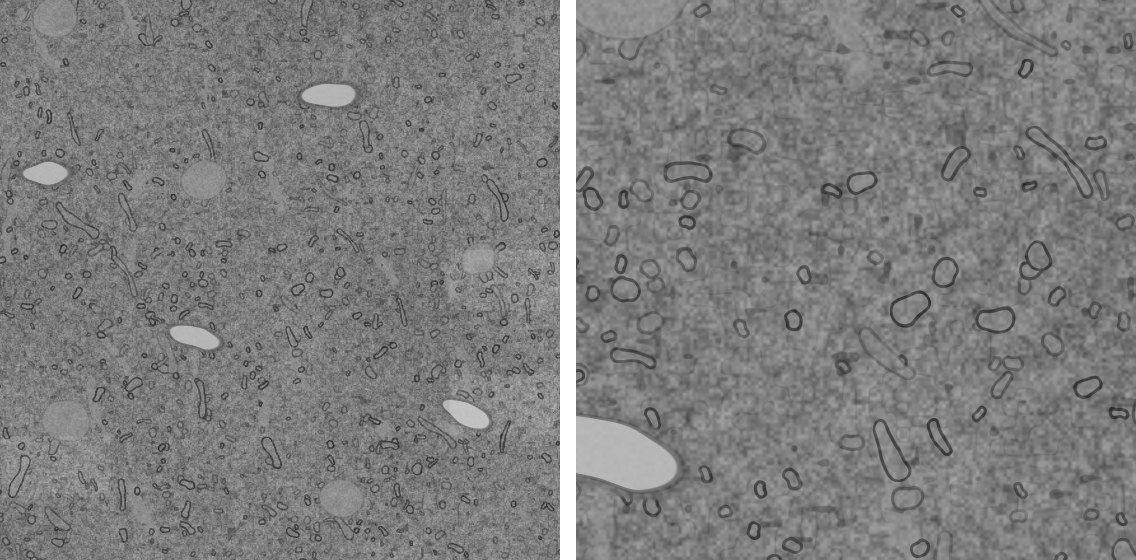
Left: the whole. Right: its middle third, enlarged.
Reproduce this texture procedurally as a WebGL 2 fragment shader.

```glsl
#version 300 es
precision highp float;

uniform vec2 u_resolution;
out vec4 fragColor;

float hash(vec2 cell, float seed) {
  uvec3 v = uvec3(ivec3(vec3(cell, seed) + 4096.0));
  uint h = v.x * 1597334673u ^ v.y * 3812015801u ^ v.z * 2798796415u;
  h = (h ^ (h >> 16)) * 2246822519u;
  h = (h ^ (h >> 13)) * 3266489917u;
  return float((h ^ (h >> 16)) >> 8) / 16777216.0;
}

float noise(vec2 p, float seed) {
  vec2 i = floor(p), f = fract(p);
  f = f * f * (3.0 - 2.0 * f);
  return mix(mix(hash(i, seed), hash(i + vec2(1, 0), seed), f.x),
             mix(hash(i + vec2(0, 1), seed), hash(i + vec2(1, 1), seed), f.x), f.y);
}

// Local frame whose y axis leans by the given angle from straight down
vec2 lean(vec2 v, float angle) {
  float c = cos(angle), s = sin(angle);
  return vec2(c * v.x + s * v.y, s * v.x - c * v.y);
}

// Signed distance to the bent, uneven capsule belonging to one grid cell
float fibre(vec2 p, vec2 id, float cells, float radius, float reach, float spread, float seed) {
  vec2 centre = (id + 0.1 + 0.8 * vec2(hash(id, seed), hash(id, seed + 1.0))) / cells;
  vec2 q = lean(p - centre, 0.3 + spread * (hash(id, seed + 2.0) - 0.5));
  float phase = 6.28 * hash(id, seed + 3.0);
  q.x += 0.1 * reach * sin(q.y * 2.5 / reach + phase);
  float span = reach * (0.2 + 0.8 * hash(id, seed + 4.0));
  float size = hash(id, seed + 5.0);
  float width = radius * (0.5 + 0.9 * size * size);
  width *= 1.0 + 0.25 * sin(q.y * 120.0 + phase);
  q.y -= clamp(q.y, -span, span);
  return length(q) - width + 0.25 * radius * (noise(p * 140.0, seed) - 0.5);
}

// Dark-walled tubes, denser inside loose clusters
void drawAxons(inout float tone, inout float roughness, vec2 p, float cells, float radius,
               float reach, float spread, float share, float seed) {
  float pixel = 1.0 / u_resolution.y;
  for (int k = 0; k < 9; k++) {
    vec2 id = floor(p * cells) + vec2(k % 3 - 1, k / 3 - 1);
    float cluster = 0.25 + 1.5 * noise(id / cells * 6.0, 70.0);
    if (hash(id, seed + 6.0) > share * cluster) continue;
    float d = fibre(p, id, cells, radius, reach, spread, seed);
    float inside = 1.0 - smoothstep(-pixel, pixel, d);
    float wall = 1.0 - smoothstep(0.0005, 0.0008 + pixel, abs(d));
    float depth = 0.35 + 0.65 * hash(id, seed + 7.0);
    tone = mix(tone, 0.525, 0.8 * inside);
    tone = mix(tone, 0.24, wall * depth);
    roughness = mix(roughness, 0.7, inside);
  }
}

void main() {
  vec2 p = gl_FragCoord.xy / u_resolution.y;
  float pixel = 1.0 / u_resolution.y;

  // Tissue: broad shading, small profiles and thin membranes
  float tone = 0.5 + 0.055 * (noise(p * 4.0, 1.0) - 0.5);
  tone += 0.07 * (noise(p * 95.0, 2.0) - 0.5);
  tone -= 0.05 * (1.0 - smoothstep(0.0, 0.14, abs(noise(p * 125.0, 3.0) - 0.5)));
  float roughness = 1.0;

  // Pale processes
  for (int k = 0; k < 9; k++) {
    vec2 id = floor(p * 7.0) + vec2(k % 3 - 1, k / 3 - 1);
    if (hash(id, 10.0) > 0.5) continue;
    float d = fibre(p, id, 7.0, 0.0085, 0.06, 1.0, 11.0);
    float cover = 1.0 - smoothstep(-0.002, 0.002, d + 0.007 * (noise(p * 60.0, 18.0) - 0.5));
    tone = mix(tone, 0.555, 0.85 * cover);
    roughness = mix(roughness, 0.55, cover);
  }

  // Small specks, then round, oval and long axons
  float speck = smoothstep(0.84, 0.93, noise(p * 110.0, 20.0));
  tone = mix(tone, 0.33, 0.7 * speck);
  drawAxons(tone, roughness, p, 46.0, 0.0042, 0.003, 6.28, 0.27, 30.0);
  drawAxons(tone, roughness, p, 26.0, 0.0048, 0.01, 3.0, 0.25, 40.0);
  drawAxons(tone, roughness, p, 12.0, 0.0058, 0.04, 1.3, 0.32, 50.0);

  // Large bodies: open vessels first, then cell nuclei
  for (int i = 0; i < 9; i++) {
    float n = float(i);
    vec2 centre = fract(vec2(0.08, 0.69) + n * vec2(0.7549, 0.5698));
    vec2 q = lean(p - centre, 1.1 + 1.2 * hash(vec2(n), 60.0));
    bool vessel = i < 4;
    vec2 axes = vessel ? vec2(0.019, 0.046) : vec2(0.033, 0.037);
    axes *= 0.75 + 0.4 * hash(vec2(n), 61.0);
    float taper = vessel ? 0.45 * hash(vec2(n), 64.0) : 0.0;
    q.x /= 1.0 + taper * clamp(q.y / axes.y, -1.2, 1.2);
    float d = (length(q / axes) - 1.0) * axes.x + 0.006 * (noise(p * 35.0, 62.0) - 0.5);
    float body = 1.0 - smoothstep(-pixel, pixel, d);
    float rim = 1.0 - smoothstep(0.003, 0.006, d);
    float outline = 1.0 - smoothstep(0.0006, 0.0008 + pixel, abs(d));
    float chromatin = 0.04 * (noise(p * 50.0, 63.0) - 0.5);
    tone = mix(tone, vessel ? 0.43 : 0.51, rim * (vessel ? 0.85 : 0.45));
    tone = mix(tone, vessel ? 0.71 : 0.55 + chromatin, body);
    tone = mix(tone, 0.34, outline * (vessel ? 0.7 : 0.3));
    roughness = mix(roughness, vessel ? 0.12 : 0.5, body);
  }

  // Exposure steps between scanned tiles
  vec2 grid = p * vec2(5.0, 9.0);
  vec2 border = 0.5 - abs(fract(grid) - 0.5);
  float inner = smoothstep(0.0, 0.03, min(border.x, border.y));
  float exposure = hash(floor(grid), 80.0);
  tone += inner * (0.012 * (exposure - 0.5) + 0.04 * step(0.95, exposure));

  // Fine grain
  float grain = 0.1 * (noise(p * 210.0, 90.0) - 0.5) + 0.15 * (noise(p * 440.0, 91.0) - 0.5);
  fragColor = vec4(vec3(clamp(tone + roughness * grain, 0.0, 1.0)), 1.0);
}
```
